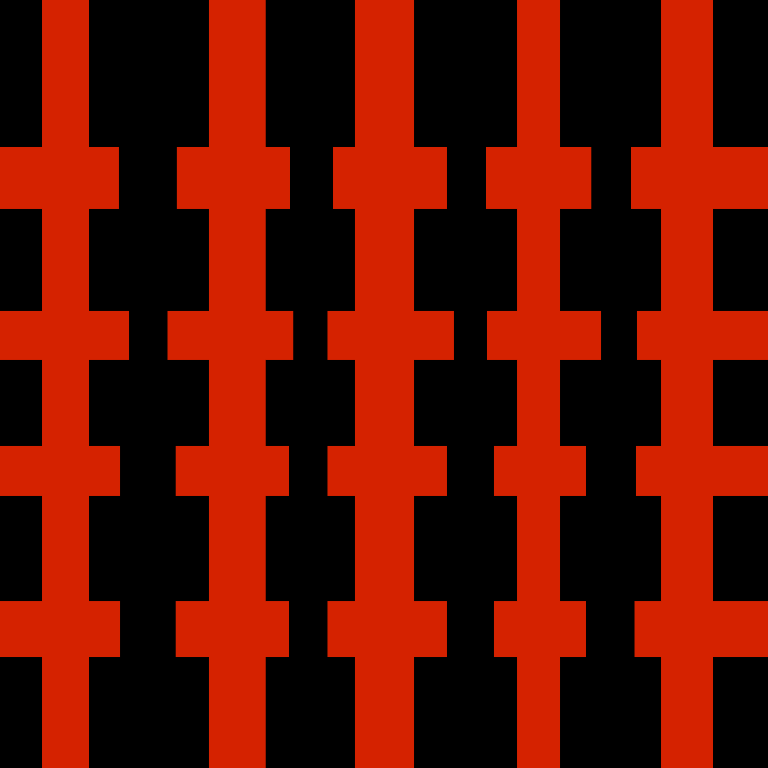
Reproduce this pattern procedurally as a Shadertoy shader.

```glsl
// Red lattice of five uneven vertical stems crossed by four rows of broken bars on black.

const vec3 BACKGROUND = vec3(0.0);
const vec3 RED = vec3(0.835, 0.132, 0.0);

const int STEMS = 5;
const int ROWS = 4;

// Start and end of each stem, left to right
const vec2 STEM_SPAN[STEMS] = vec2[](
    vec2(0.0547, 0.1159), vec2(0.2721, 0.3460), vec2(0.4622, 0.5391),
    vec2(0.6732, 0.7292), vec2(0.8607, 0.9284));

// Bottom and top of each bar row, bottom to top
const vec2 ROW_SPAN[ROWS] = vec2[](
    vec2(0.1445, 0.2174), vec2(0.3542, 0.4193),
    vec2(0.5313, 0.5951), vec2(0.7279, 0.8086));

// Start and end of the four breaks in each row
const vec4 BREAK_START[ROWS] = vec4[](
    vec4(0.1563, 0.3763, 0.5820, 0.7630), vec4(0.1563, 0.3763, 0.5820, 0.7630),
    vec4(0.1680, 0.3818, 0.5911, 0.7826), vec4(0.1549, 0.3776, 0.5820, 0.7699));
const vec4 BREAK_END[ROWS] = vec4[](
    vec4(0.2288, 0.4264, 0.6432, 0.8262), vec4(0.2288, 0.4264, 0.6432, 0.8281),
    vec4(0.2181, 0.4264, 0.6341, 0.8294), vec4(0.2303, 0.4336, 0.6328, 0.8216));

// Antialiased coverage of the interval span.x..span.y
float band(float x, vec2 span, float pixel) {
    float inside = min(x - span.x, span.y - x);
    return clamp(inside / pixel + 0.5, 0.0, 1.0);
}

void mainImage(out vec4 fragColor, in vec2 fragCoord) {
    vec2 uv = fragCoord / iResolution.xy;
    vec2 pixel = 1.0 / iResolution.xy;
    float ink = 0.0;

    // Continuous vertical stems
    for (int i = 0; i < STEMS; i++)
        ink = max(ink, band(uv.x, STEM_SPAN[i], pixel.x));

    // Horizontal bars, opened by the breaks between stems
    for (int row = 0; row < ROWS; row++) {
        float bar = band(uv.y, ROW_SPAN[row], pixel.y);
        for (int k = 0; k < STEMS - 1; k++) {
            vec2 gap = vec2(BREAK_START[row][k], BREAK_END[row][k]);
            bar *= 1.0 - band(uv.x, gap, pixel.x);
        }
        ink = max(ink, bar);
    }

    fragColor = vec4(mix(BACKGROUND, RED, ink), 1.0);
}
```
